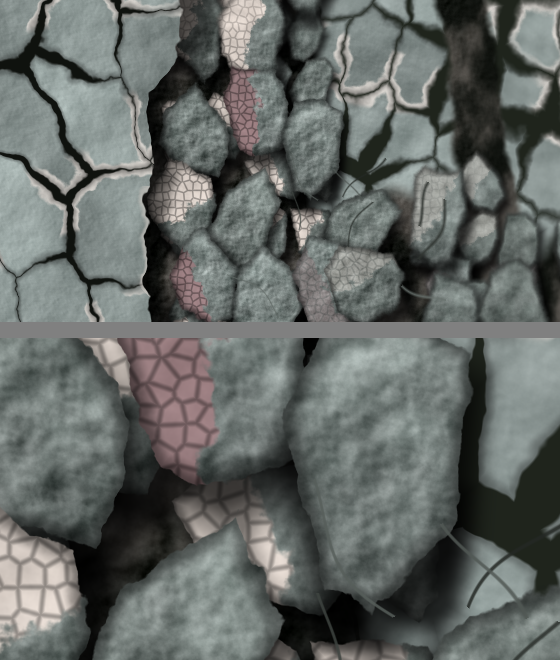
Top, the full canvas; bottom, a detail of the centre.
Reproduce this texture procedurally as a Shadertoy shader.

```glsl
#define PALE vec3(.89, .865, .84)
#define PAINT vec3(.565, .61, .60)
#define STONE vec3(.43, .465, .45)
#define EARTH vec3(.34, .325, .305)
#define GAP vec3(.06, .07, .055)
#define PINK vec3(.60, .49, .50)
#define SCALE_DENSITY 42.
#define CHUNK_FILL .64

vec2 hash22(vec2 p) {
    vec3 h = fract(p.xyx * vec3(.1031, .1030, .0973));
    h += dot(h, h.yzx + 33.33);
    return fract((h.xx + h.yz) * h.zy);
}

float noise(vec2 p) {
    vec2 i = floor(p), f = fract(p);
    f = f * f * (3. - 2. * f);
    vec2 e = vec2(0, 1);
    return mix(mix(hash22(i).x, hash22(i + e.yx).x, f.x),
               mix(hash22(i + e).x, hash22(i + e.yy).x, f.x), f.y);
}

float fbm(vec2 p) {
    float sum = 0., amp = .5;
    for (int i = 0; i < 5; i++) {
        sum += amp * noise(p);
        p = mat2(1.6, 1.2, -1.2, 1.6) * p + 7.3;
        amp *= .5;
    }
    return sum;
}

// Slope of the surface seen from the light at upper left
float relief(vec2 p) { return fbm(p) - fbm(p + vec2(-.3, .3)); }

vec2 turn(vec2 p, float a) {
    return vec2(cos(a) * p.x + sin(a) * p.y, cos(a) * p.y - sin(a) * p.x);
}

// Voronoi: x = distance to the border, y = random tone of the cell
vec2 cells(vec2 p) {
    vec2 base = floor(p), nearest = vec2(0), owner = vec2(0);
    float best = 9., border = 9.;
    for (int k = 0; k < 9; k++) {
        vec2 id = base + vec2(k % 3 - 1, k / 3 - 1);
        vec2 r = id + .12 + .76 * hash22(id) - p;
        if (dot(r, r) < best) { best = dot(r, r); nearest = r; owner = id; }
    }
    for (int k = 0; k < 25; k++) {
        vec2 id = base + vec2(k % 5 - 2, k / 5 - 2);
        vec2 r = id + .12 + .76 * hash22(id) - p, gap = r - nearest;
        if (dot(gap, gap) > .0001)
            border = min(border, dot(.5 * (r + nearest), normalize(gap)));
    }
    return vec2(border, hash22(owner + 5.).y);
}

// Flaking paint plates split by cracks of uneven width
vec3 paintPlates(vec3 under, vec2 p, vec2 density, float gap, float soft, float focus) {
    vec2 warp = vec2(fbm(p * 7.), fbm(p * 7. + 40.)) - .5;
    vec2 cell = cells((p + .11 * warp) * density);
    float d = cell.x / max(density.x, density.y);
    float opening = gap * (.2 + 1.6 * smoothstep(.35, .75, noise(p * 4. + 9.)));
    vec3 tone = PAINT * (.86 + .2 * cell.y) * (.85 + .3 * fbm(p * 5.));
    tone += .22 * relief(p * 9.) + focus * .13 * relief(p * 60.);
    float rim = smoothstep(.52, .62, noise(p * vec2(3., 5.) + 21.));
    rim *= 1. - smoothstep(.008, .014 + soft, d - opening - .025 * (fbm(p * 25.) - .4));
    tone = mix(tone, PALE * (.83 + .25 * fbm(p * 40.)), rim * .85);
    tone *= .72 + .28 * smoothstep(0., .015, d - opening);
    return mix(under, tone, smoothstep(-soft, soft, d - opening));
}

// Convex stone outline with random facets
float chunkDistance(vec2 q, vec2 seed) {
    float d = -1.;
    for (int i = 0; i < 7; i++) {
        vec2 r = hash22(seed + float(i) * 3.7);
        float a = 6.2832 * (float(i) + .7 * r.x) / 7.;
        d = max(d, dot(q, vec2(cos(a), sin(a))) - mix(.6, 1., r.y));
    }
    return d;
}

// Rubble fills a central band and the lower right
float rubbleShare(vec2 c) {
    float band = smoothstep(.53, .62, c.x) * (1. - smoothstep(.98, 1.1, c.x));
    float corner = smoothstep(.95, 1.05, c.x) * (1. - smoothstep(.32, .48, c.y));
    return max(.88 * band, .75 * corner);
}

vec3 addChunks(vec3 col, vec2 p, vec2 size, float seed, float soft, float focus) {
    vec2 base = floor(p / size);
    float scales = smoothstep(.0, .2, cells(p * SCALE_DENSITY).x);
    float rough = fbm(p * 28.), grain = relief(p * 55.), bump = relief(p * 16.);
    for (int k = 0; k < 9; k++) {
        vec2 id = base + vec2(k % 3 - 1, 1 - k / 3);
        vec2 r = hash22(id + seed), s = hash22(id + seed + 31.7);
        vec2 centre = (id + .5 + .55 * (r - .5)) * size;
        if (s.x > rubbleShare(centre)) continue;
        vec2 q = turn(p - centre, 1.1 * (r.y - .5)) / (size * CHUNK_FILL);
        float d = chunkDistance(q, id + seed) + .2 * (rough - .48);
        float shade = chunkDistance(q + vec2(-.12, .2), id + seed);
        col *= 1. - .72 * smoothstep(.28, -.12, shade);
        // Dull sides, then a lit scaly face
        vec3 body = mix(STONE, PAINT, s.y * .6) * (.7 + .5 * rough + .16 * q.y);
        body += .35 * bump + focus * .38 * grain;
        float angle = 1.2 + 2.4 * r.x;
        float ridge = dot(q, vec2(cos(angle), sin(angle))) + .7 * (rough - .5);
        float isPale = step(.42, r.y) * (1. - .6 * step(1.05, centre.x));
        float lit = smoothstep(-.05, .05, ridge - .02) * isPale;
        vec3 face = s.y > .86 ? PINK : PALE * vec3(.98, .96, .95);
        face *= mix(1., .68 + .34 * scales, focus) * (.82 + .3 * rough);
        body = mix(body, face + .14 * bump, lit);
        body *= .55 + .45 * smoothstep(.0, .16, -d);
        col = mix(col, body, smoothstep(soft, -soft, d * size.x * CHUNK_FILL));
    }
    return col;
}

void mainImage(out vec4 fragColor, in vec2 fragCoord) {
    vec2 p = fragCoord / iResolution.y;
    float pixel = 1. / iResolution.y;
    float blur = max(smoothstep(1., 1.6, p.x), .6 * smoothstep(.7, 1., p.y));
    float focus = 1. - .85 * blur, soft = pixel + .009 * blur;

    // Crumbled ground
    vec3 col = mix(GAP, EARTH, smoothstep(.28, .68, fbm(p * vec2(9., 6.))));
    col += focus * .35 * relief(p * 45.);

    // Soft slanted plates at the right, parted by a dark strip
    vec2 lean = turn(p, -.22);
    vec3 plates = paintPlates(GAP * 2., lean + 3., vec2(6.2, 4.3), .012, soft, focus);
    float wobble = .1 * (fbm(p * 6.) - .5);
    float strip = smoothstep(.09, .06, abs(p.x + .12 * (p.y - .8) - 1.45 + wobble));
    float right = smoothstep(.94, .97, p.x + wobble) * (1. - strip);
    right *= smoothstep(.22, .32, p.y + wobble + .12 * sin(p.x * 9.));
    col = mix(col, plates, right);

    // Stones, from far to near
    col = addChunks(col, p, vec2(.13, .17), 11., soft, focus);
    col = addChunks(col, p + .07, vec2(.19, .27), 57., soft, focus);

    // Broad cracked wall at the left with its cast shadow
    float edge = .46 + .1 * smoothstep(.6, 1., p.y) + .16 * (fbm(p * 6. + 2.) - .5);
    col *= 1. - .7 * smoothstep(.13, 0., p.x - edge);
    vec3 wall = paintPlates(GAP, turn(p, .25) + 1.7, vec2(4.4, 2.9), .006, pixel, 1.);
    wall = mix(wall, PALE * .9, .6 * smoothstep(.018, .004, edge - p.x) * step(.5, noise(p * 6.)));
    col = mix(col, wall, smoothstep(-pixel, pixel, edge - p.x));

    // Thin dry roots
    for (int i = 0; i < 9; i++) {
        vec2 r = hash22(vec2(i, 4)), s = hash22(vec2(i, 19));
        vec2 q = turn(p - vec2(.8 + .65 * r.x, .42 * r.y), 2.4 * (s.x - .5));
        float d = abs(q.x - .018 * sin(q.y * 24. + 6. * s.y)) - .0016;
        float span = step(0., q.y) * step(q.y, .1 + .12 * s.y);
        col = mix(col, mix(GAP, STONE, s.x), .85 * span * smoothstep(soft, -pixel, d));
    }
    fragColor = vec4(clamp(col, 0., 1.), 1.);
}
```
